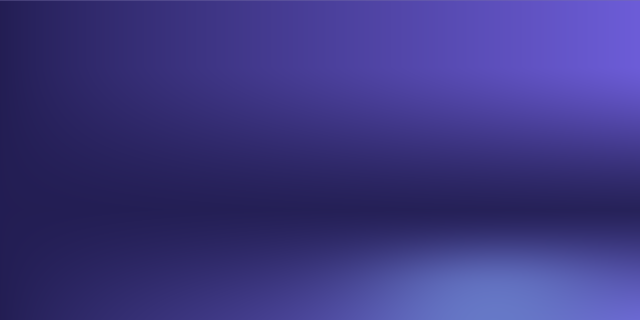
Write a Shadertoy shader that draws this background.

```glsl
// A violet dusk backdrop: a sideways gradient lights an upper band and the floor,
// both fading into a dark horizon, with a soft blue glow rising from the lower edge.
// Everything is blended from vertical light profiles and one elliptical falloff.

const vec3 NIGHT = vec3(0.135, 0.115, 0.325);
const vec3 HORIZON = vec3(0.150, 0.133, 0.350);
const vec3 VIOLET = vec3(0.424, 0.362, 0.845);
const vec3 FLOOR_VIOLET = vec3(0.435, 0.400, 0.855);
const vec3 BLUE_GLOW = vec3(0.405, 0.485, 0.785);
const vec3 RIM = vec3(0.46, 0.43, 0.66);

const float HORIZON_Y = 0.345;
const float BAND_Y = 0.79;

// Position of v between two limits, clamped to 0..1.
float ramp(float from, float to, float v) {
    return clamp((v - from) / (to - from), 0.0, 1.0);
}

// Mostly linear ramp with gently rounded ends.
float softRamp(float from, float to, float v) {
    float t = ramp(from, to, v);
    return mix(t, t * t * (3.0 - 2.0 * t), 0.45);
}

// Elliptical Gaussian falloff around a centre.
float glow(vec2 p, vec2 centre, vec2 spread) {
    vec2 d = (p - centre) / spread;
    return exp(-dot(d, d));
}

// Sideways gradient that brightens a little faster at the left edge.
vec3 sideways(vec3 dark, vec3 bright, float x) {
    float lift = 0.07 * (1.0 - exp(-x * 9.0)) * (1.0 - x);
    return mix(dark, bright, clamp(x + lift, 0.0, 1.0));
}

void mainImage(out vec4 fragColor, in vec2 fragCoord) {
    vec2 uv = fragCoord / iResolution.xy;

    // Dark horizon, the base of both lit regions
    vec3 color = mix(NIGHT, HORIZON, uv.x);

    // Upper band and its fade downwards
    float upperLight = softRamp(HORIZON_Y, BAND_Y, uv.y);
    color = mix(color, sideways(NIGHT, VIOLET, uv.x), upperLight);

    // Floor light, strongest along the lower edge
    float floorLight = softRamp(HORIZON_Y, -0.02, uv.y);
    color = mix(color, sideways(NIGHT, FLOOR_VIOLET, uv.x), floorLight);

    // Blue glow, vanishing at the horizon
    float blueLight = glow(uv, vec2(0.77, 0.0), vec2(0.19, 0.30));
    blueLight *= smoothstep(HORIZON_Y, 0.10, uv.y);
    color = mix(color, BLUE_GLOW, 0.92 * blueLight);

    // Thin pale rim on the upper edge
    float rim = smoothstep(0.995, 1.0, uv.y);
    color = mix(color, RIM, 0.5 * rim);

    fragColor = vec4(color, 1.0);
}
```
